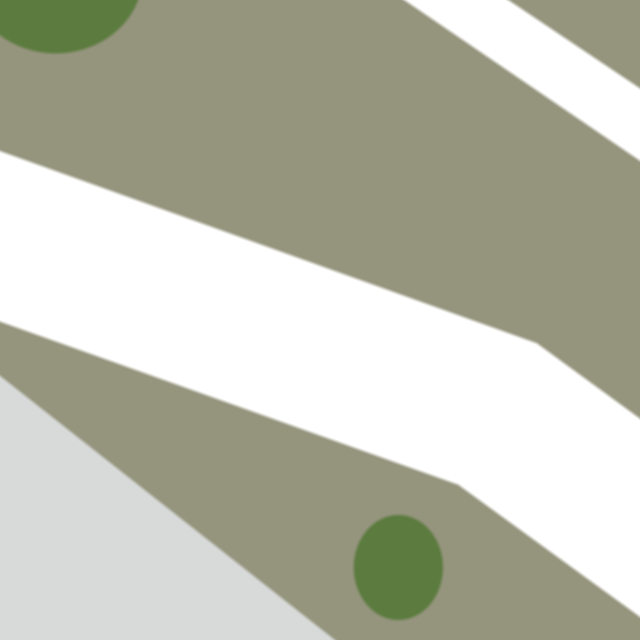
Reproduce this texture map procedurally as a three.js fragment shader.

```glsl
varying vec2 vUv;

const vec3 EARTH = vec3(0.584, 0.580, 0.490);
const vec3 PAVING = vec3(0.845, 0.853, 0.850);
const vec3 ROAD = vec3(1.0);
const vec3 LEAF = vec3(0.360, 0.485, 0.247);

// Soft coverage of a signed distance, negative inside
float fill(float d) {
  return 1.0 - smoothstep(-0.004, 0.004, d);
}

// Signed distance above the line y = height + slope * x
float aboveLine(vec2 p, float height, float slope) {
  return (p.y - height - slope * p.x) * inversesqrt(1.0 + slope * slope);
}

// Approximate signed distance to an axis-aligned ellipse
float ellipse(vec2 p, vec2 center, vec2 radii) {
  vec2 q = (p - center) / radii;
  return (dot(q, q) - 1.0) / max(2.0 * length(q / radii), 0.001);
}

void main() {
  vec2 p = vUv;
  vec3 color = EARTH;

  // Paved corner
  color = mix(color, PAVING, fill(aboveLine(p, 0.4128, -0.7886)));

  // Main road, bending downward on the right
  float upperEdge = max(aboveLine(p, 0.764, -0.358), aboveLine(p, 1.076, -0.730));
  float lowerEdge = max(aboveLine(p, 0.4974, -0.356), aboveLine(p, 0.763, -0.727));
  color = mix(color, ROAD, fill(max(upperEdge, -lowerEdge)));

  // Narrow side road
  float sideRoad = max(aboveLine(p, 1.533, -0.671), -aboveLine(p, 1.4307, -0.682));
  color = mix(color, ROAD, fill(sideRoad));

  // Bushes
  float bushes = min(ellipse(p, vec2(0.6224, 0.1133), vec2(0.0697, 0.082)),
                     ellipse(p, vec2(0.087, 1.039), vec2(0.136, 0.1224)));
  color = mix(color, LEAF, fill(bushes));

  gl_FragColor = vec4(color, 1.0);
}
```
